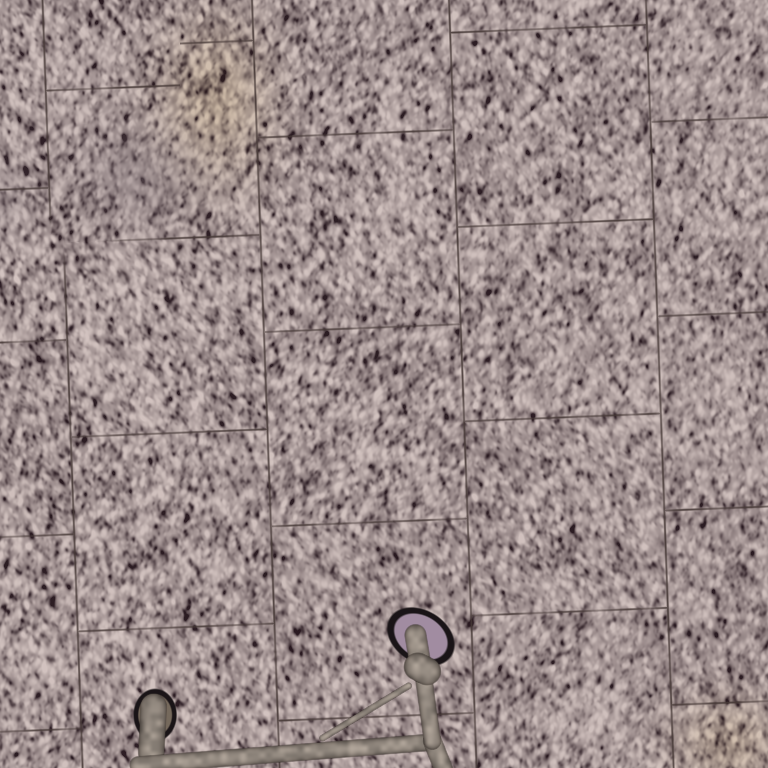
Give the GLSL for this texture, as a Shadertoy shader.

```glsl
const vec2 TILE = vec2(0.2565, 0.2534);
const vec2 FIRST_JOINT = vec2(0.0716, 0.066);
const vec3 JOINT = vec3(0.27, 0.22, 0.21);
const vec3 RUBBER = vec3(0.10, 0.08, 0.09);
const vec3 LILAC = vec3(0.63, 0.55, 0.63);
const vec3 HUB = vec3(0.46, 0.41, 0.36);
const vec3 METAL_DARK = vec3(0.25, 0.22, 0.20);
const vec3 METAL_LIGHT = vec3(0.62, 0.58, 0.54);

float hash(vec2 p) {
    vec3 q = fract(p.xyx * 0.1031);
    q += dot(q, q.yzx + 33.33);
    return fract((q.x + q.y) * q.z);
}

float valueNoise(vec2 p) {
    vec2 i = floor(p), f = fract(p);
    f = f * f * (3.0 - 2.0 * f);
    float low = mix(hash(i), hash(i + vec2(1, 0)), f.x);
    float high = mix(hash(i + vec2(0, 1)), hash(i + vec2(1, 1)), f.x);
    return mix(low, high, f.y);
}

vec2 rotate(vec2 p, float angle) {
    float c = cos(angle), s = sin(angle);
    return vec2(c * p.x - s * p.y, s * p.x + c * p.y);
}

// Soft elliptical patch, 1 at its centre
float patchMask(vec2 p, vec2 centre, vec2 radius) {
    vec2 q = (p - centre) / radius;
    return exp(-dot(q, q));
}

// Scattered long grains, light and dark, with unit deviation
float grains(vec2 p, float angle) {
    vec2 base = floor(p);
    float sum = 0.0;
    for (int j = -1; j <= 1; j++)
    for (int i = -1; i <= 1; i++) {
        vec2 id = base + vec2(i, j);
        vec2 centre = id + vec2(hash(id + 11.3), hash(id + 47.7));
        float turn = angle + 1.3 * (hash(id + 83.1) - 0.5);
        float weight = 2.0 * hash(id + 5.9) - 1.0;
        sum += weight * patchMask(rotate(p - centre, turn), vec2(0), vec2(0.38, 0.62));
    }
    return sum / 0.355;
}

// Skewed brightness: many pale grains, few dark flecks
float graniteTone(vec2 p, vec2 id) {
    float angle = mix(-0.4, 0.3, hash(id + 7.0));
    float coarse = grains(p * 118.0 + 20.0, angle);
    float fine = grains(p * 190.0 + 300.0, angle);
    float z = 0.88 * coarse + 0.42 * fine;
    z *= mix(1.1, 0.92, p.x);
    z += 0.7 * (valueNoise(p * 18.0 + 40.0) - 0.5);
    z = clamp(z, -2.9, 2.9);
    return 0.637 + 0.112 * z - 0.017 * z * z + 0.02 * (hash(id + 19.0) - 0.5);
}

// x: joint beside the column, y: joint across it
vec2 jointCover(vec2 cell, float halfWidth, float aa) {
    vec2 f = fract(cell);
    vec2 d = min(f, 1.0 - f) * TILE;
    return 1.0 - smoothstep(halfWidth - aa, halfWidth + aa, d);
}

vec3 paintTube(vec3 colour, vec2 p, vec2 a, vec2 b, float radius, float aa) {
    vec2 axis = b - a;
    float h = clamp(dot(p - a, axis) / dot(axis, axis), 0.0, 1.0);
    float d = length(p - a - axis * h);
    float roundness = sqrt(max(0.0, 1.0 - d * d / (radius * radius)));
    float scuff = 0.82 + 0.3 * valueNoise(p * 120.0);
    vec3 metal = mix(METAL_DARK, METAL_LIGHT, roundness) * scuff;
    return mix(colour, metal, 1.0 - smoothstep(radius - aa, radius + aa, d));
}

vec3 paintWheel(vec3 colour, vec2 p, vec2 radius, float rim, vec3 face, float aa) {
    float d = (length(p / radius) - 1.0) * min(radius.x, radius.y);
    colour = mix(colour, RUBBER, 1.0 - smoothstep(-aa, aa, d));
    return mix(colour, face, 1.0 - smoothstep(-aa, aa, d + rim));
}

vec3 paintFloor(vec2 p, float aa) {
    // Corner where the tiling is displaced
    vec2 shifted = p + vec2(0.0143, 0.055) * step(p.x, 0.235) * step(0.695, p.y);
    float down = 1.0 - shifted.y;
    vec2 skewed = vec2(shifted.x - 0.036 * down, down + 0.04 * shifted.x);
    // Columns alternate by half a tile
    vec2 cell = (skewed - FIRST_JOINT) / TILE;
    cell.y -= 0.5 * mod(floor(cell.x), 2.0);
    float tone = graniteTone(p, floor(cell));
    vec3 colour = vec3(tone, tone - 0.06, tone - 0.06 + 0.06 * (0.6 - tone));
    // Stains and smudges
    float yellow = patchMask(p, vec2(0.28, 0.87), vec2(0.07, 0.10));
    yellow += 0.8 * patchMask(p, vec2(0.95, 0.03), vec2(0.07, 0.06));
    colour *= mix(vec3(1), vec3(1.0, 0.98, 0.89), min(yellow, 1.0));
    float smudge = patchMask(p, vec2(0.18, 0.77), vec2(0.08, 0.06));
    smudge += 0.7 * patchMask(p, vec2(0.0, 0.74), vec2(0.04, 0.05));
    colour = mix(colour, vec3(0.50, 0.45, 0.47), 0.35 * smudge);
    // Thin joints, unevenly filled and worn away at the displaced corner
    vec2 joint = jointCover(cell, 0.0012, aa);
    float fill = valueNoise(p * 45.0 + 9.0);
    float cover = max(joint.x * mix(0.65, 0.95, fill), joint.y * mix(0.4, 0.95, fill));
    float worn = min(1.0, 1.4 * patchMask(p, vec2(0.09, 0.69), vec2(0.06, 0.03)));
    return mix(colour, JOINT, cover * (1.0 - worn));
}

void mainImage(out vec4 fragColor, in vec2 fragCoord) {
    vec2 p = fragCoord / iResolution.xy;
    float aa = 1.0 / iResolution.y;
    vec3 colour = paintFloor(p, aa);
    // Wheels
    vec2 tilted = rotate(p - vec2(0.548, 0.171), 0.55);
    colour = paintWheel(colour, tilted, vec2(0.047, 0.034), 0.007, LILAC, aa);
    colour = paintWheel(colour, p - vec2(0.202, 0.069), vec2(0.028, 0.034), 0.006, HUB, aa);
    // Metal frame
    colour = paintTube(colour, p, vec2(0.420, 0.039), vec2(0.532, 0.107), 0.004, aa);
    colour = paintTube(colour, p, vec2(0.200, 0.080), vec2(0.197, 0.020), 0.017, aa);
    colour = paintTube(colour, p, vec2(0.180, 0.004), vec2(0.555, 0.033), 0.011, aa);
    colour = paintTube(colour, p, vec2(0.563, 0.035), vec2(0.585, -0.02), 0.012, aa);
    colour = paintTube(colour, p, vec2(0.552, 0.115), vec2(0.563, 0.035), 0.011, aa);
    colour = paintTube(colour, p, vec2(0.541, 0.173), vec2(0.549, 0.125), 0.014, aa);
    colour = paintTube(colour, p, vec2(0.544, 0.132), vec2(0.556, 0.126), 0.018, aa);
    fragColor = vec4(colour, 1.0);
}
```
